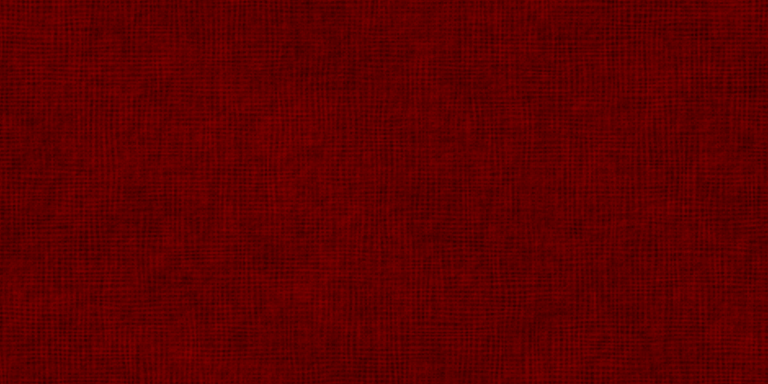
Write a WebGL 2 fragment shader that draws this texture.

```glsl
#version 300 es
precision highp float;

uniform vec2 u_resolution;
out vec4 fragColor;

float hash(vec2 p) {
    vec3 q = fract(vec3(p.xyx) * 0.1031);
    q += dot(q, q.yzx + 33.33);
    return fract((q.x + q.y) * q.z);
}

// Smooth value noise, centred on zero
float noise(vec2 p) {
    vec2 i = floor(p), f = fract(p);
    f = f * f * (3.0 - 2.0 * f);
    float low = mix(hash(i), hash(i + vec2(1, 0)), f.x);
    float high = mix(hash(i + vec2(0, 1)), hash(i + vec2(1, 1)), f.x);
    return mix(low, high, f.y) - 0.5;
}

float fbm(vec2 p) {
    float sum = 0.0, amplitude = 1.0;
    for (int i = 0; i < 4; i++) {
        sum += amplitude * noise(p);
        p = mat2(1.6, 1.2, -1.2, 1.6) * p + 17.3;
        amplitude *= 0.55;
    }
    return sum;
}

// Sparse slanted creases: a lit ridge beside a shaded groove
float creases(vec2 p) {
    vec2 q = mat2(0.85, -0.53, 0.53, 0.85) * p;
    float d = 14.0 * (noise(q * vec2(3.0, 11.0) + 40.0) + 0.25 * noise(q * 14.0));
    return smoothstep(0.08, 0.3, noise(p * 5.0 + 71.0)) * d * exp(-d * d);
}

void main() {
    vec2 p = gl_FragCoord.xy / u_resolution.y;

    // Nearly straight threads with small local slips
    vec2 slip = vec2(noise(p * vec2(34.0, 9.0)), noise(p * vec2(9.0, 34.0) + 31.0));
    vec2 thread = p * vec2(73.0, 85.0) + slip * 0.75;
    vec2 wave = cos(6.28318 * thread);

    // Each direction stands out in its own small patches
    float warpPatch = smoothstep(-0.3, 0.3, noise(p * vec2(24.0, 10.0) + 5.0));
    float weftPatch = smoothstep(-0.3, 0.3, noise(p * vec2(10.0, 26.0) + 63.0));
    float warp = wave.x * mix(0.006, 0.036, warpPatch);
    float weft = wave.y * mix(0.008, 0.036, weftPatch);

    // Uneven yarn brightness along each thread
    float streaks = 0.070 * noise(vec2(thread.x * 1.6, p.y * 22.0) + 11.0)
                  + 0.055 * noise(vec2(p.x * 24.0, thread.y * 1.6) + 87.0);

    // Dark pits where the gaps between threads cross
    vec2 hollow = smoothstep(0.1, 0.9, 0.5 - 0.5 * wave);
    float pits = hollow.x * hollow.y * (0.5 + noise(thread * 0.9 + 23.0)) * 0.07;

    // Short slanted fibres and fine grain
    vec2 slant = mat2(0.82, -0.57, 0.57, 0.82) * p;
    float fibres = 0.055 * noise(slant * vec2(45.0, 150.0) + 19.0);
    float grain = 0.070 * noise(p * 235.0);

    float mottling = 0.042 * fbm(p * vec2(3.5, 5.0) + 9.0);

    float red = 0.378 + warp + weft + streaks - pits + fibres + grain + mottling + 0.05 * creases(p);
    fragColor = vec4(clamp(red, 0.2, 0.52), 0.0, 0.0, 1.0);
}
```
